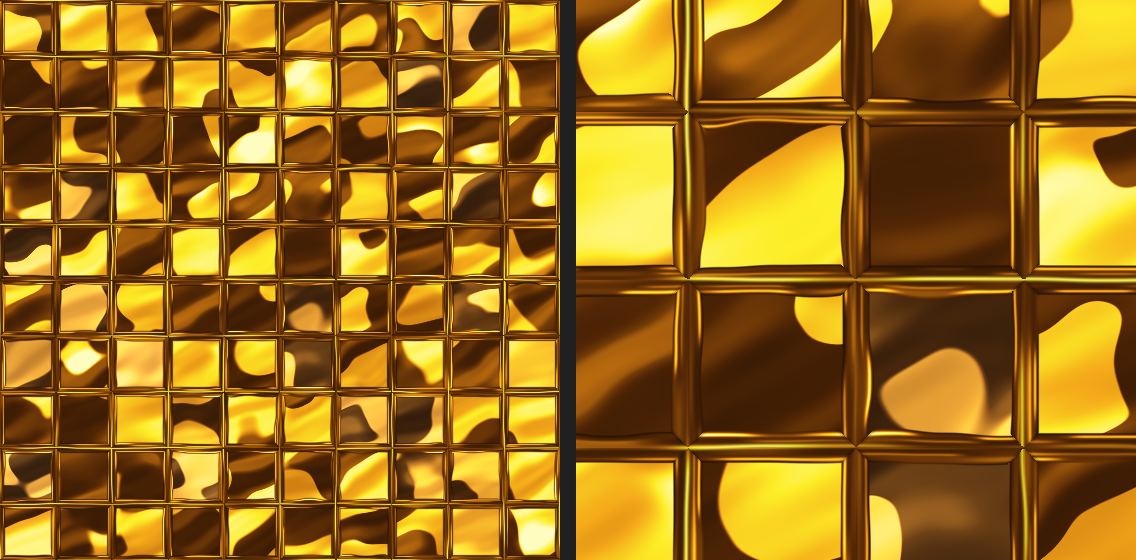
Left: the whole. Right: its middle third, enlarged.
This pattern is drawn by a WebGL 2 fragment shader. Its source:

```glsl
#version 300 es
precision highp float;
// A 10 by 10 wall of polished gold mirror tiles with bevelled rims.
// Each tile reflects its own patch of a procedural scene: diagonal soft
// streaks cut by a curved silhouette. Rims carry thin, broken highlights.

#define TILES 10.0        // repeats across and down
#define BEVEL 0.088       // rim width, in tiles
#define WOBBLE 0.030      // unevenness of the rim
#define SEAM_WIDTH 0.013  // half width of the seam highlight
#define RIM_WIDTH 0.011   // half width of the rim highlights
#define STREAK_ANGLE 0.42 // slope of the reflections, in radians
#define BRIGHT_CUT 0.49   // silhouette level: lower gives more gold

uniform vec2 u_resolution;
out vec4 fragColor;

const vec3 GOLD[6] = vec3[6](
    vec3(0.32, 0.15, 0.02), vec3(0.46, 0.24, 0.03), vec3(0.76, 0.44, 0.06),
    vec3(0.96, 0.67, 0.10), vec3(0.99, 0.93, 0.15), vec3(1.00, 0.99, 0.75));

float hash(vec2 p) {
    vec3 q = fract(p.xyx * 0.1031);
    q += dot(q, q.yzx + 33.33);
    return fract((q.x + q.y) * q.z);
}

float noise(vec2 p) {
    vec2 i = floor(p), f = fract(p);
    f = f * f * f * (f * (f * 6.0 - 15.0) + 10.0);
    return mix(mix(hash(i), hash(i + vec2(1, 0)), f.x),
               mix(hash(i + vec2(0, 1)), hash(i + vec2(1, 1)), f.x), f.y);
}

// Metal colour for a light level; below zero falls into deep brown
vec3 goldRamp(float level) {
    float x = level * 5.0;
    vec3 c = GOLD[0] * (1.0 + 0.45 * clamp(x, -1.0, 0.0));
    for (int i = 1; i < 6; i++)
        c = mix(c, GOLD[i], clamp(x - float(i) + 1.0, 0.0, 1.0));
    return c;
}

float line(float x, float halfWidth) {
    return exp(-x * x / (halfWidth * halfWidth));
}

// Reflected scene seen in the flat face of one tile
vec3 faceColor(vec2 f, vec2 id, float px) {
    float exposure = hash(id + 3.7) - 0.5;
    float bend = hash(id + 71.3);
    vec2 q = f * (1.0 + 1.2 * bend * dot(f, f));
    float angle = STREAK_ANGLE + 0.5 * (hash(id + 23.1) - 0.5);
    float c = cos(angle), s = sin(angle);
    vec2 r = vec2(c * q.x + s * q.y, c * q.y - s * q.x);
    vec2 seed = vec2(hash(id + 11.0), hash(id + 47.0)) * 90.0;

    float warp = noise(r * 1.7 + seed.yx);
    float streak = noise(r * vec2(0.7, 3.2) + seed + warp * 0.7);
    streak = smoothstep(0.12, 0.88, streak);
    float fine = noise(r * vec2(1.2, 7.0) + seed.yx + warp);
    float shape = noise(r * vec2(0.9, 1.5) + seed + 31.0 + 0.5 * warp);
    shape += 0.3 * exposure - BRIGHT_CUT;

    float dark = -0.14 + 0.42 * streak * streak + 0.10 * fine;
    float bright = 0.47 + 0.34 * streak + 0.10 * fine + 0.16 * exposure;
    float glare = step(0.93, hash(id + 5.9)) * exp(-9.0 * dot(f, f));
    float lit = smoothstep(-1.5 * px, 1.5 * px, shape);
    vec3 col = goldRamp(mix(dark, bright + 0.4 * glare, lit));

    // A few tiles lean to pale copper
    float pale = smoothstep(0.70, 1.0, hash(id + 83.0)) * 0.55;
    float luma = dot(col, vec3(0.3, 0.6, 0.1));
    return mix(col, luma * vec3(1.35, 0.98, 0.58), pale);
}

// Sloped rim: t runs from the seam (0) to the face (1)
float rimLevel(float t, float along, vec2 seed, float width, float px) {
    float sheen = noise(vec2(along * 1.8, t * 2.6) + seed);
    float gate = smoothstep(0.30, 0.72, noise(vec2(along * 2.3, 4.0) + seed));
    float midGate = smoothstep(0.45, 0.85, noise(vec2(along * 2.0, 9.0) + seed));
    float w = max(RIM_WIDTH, 0.65 * px) / width;
    float level = -0.12 + 0.50 * sheen * sheen;
    level += 0.72 * gate * line(t - 0.76, w);
    level += 0.45 * midGate * line(t - 0.42, w);
    return level - 0.22 * line(t - 1.0, w);
}

void main() {
    vec2 g = gl_FragCoord.xy / u_resolution * TILES;
    vec2 id = floor(g), f = fract(g) - 0.5, a = abs(f);
    float px = TILES / min(u_resolution.x, u_resolution.y);

    // Nearest side, and position along and away from it
    bool upright = a.x > a.y;
    float along = upright ? f.y : f.x;
    float depth = 0.5 - max(a.x, a.y);
    float side = upright ? 1.0 + step(0.0, f.x) : 3.0 + step(0.0, f.y);
    vec2 seed = id * 17.0 + side * 5.3;

    float uneven = hash(id + 61.0) * (noise(vec2(along * 3.0, 2.0) + seed) - 0.5);
    float width = BEVEL + WOBBLE * 2.0 * uneven;
    float t = depth / width;
    vec3 rim = goldRamp(rimLevel(t, along, seed, width, px));
    rim *= 1.0 - 0.25 * line(a.x - a.y, 0.012 + px * 0.5);
    vec3 col = mix(rim, faceColor(f, id, px), smoothstep(-px, px, depth - width));

    // Seam highlight, shared by both neighbours and broken along its run
    vec2 run = upright ? g.yx : g;
    float seamIndex = mod(floor(run.y + 0.5), TILES) * 7.0 + (upright ? 100.0 : 0.0);
    float drift = 0.03 * (noise(vec2(run.x * 2.0, seamIndex + 3.0)) - 0.5);
    float offset = fract(run.y + 0.5) - 0.5 - drift;
    float glow = smoothstep(0.15, 0.8, noise(vec2(run.x * 1.4, seamIndex)));
    float seam = line(offset, max(SEAM_WIDTH, 0.65 * px));
    col = mix(col, goldRamp(0.25 + 0.6 * glow), seam * (0.35 + 0.6 * glow));

    fragColor = vec4(col, 1.0);
}
```
